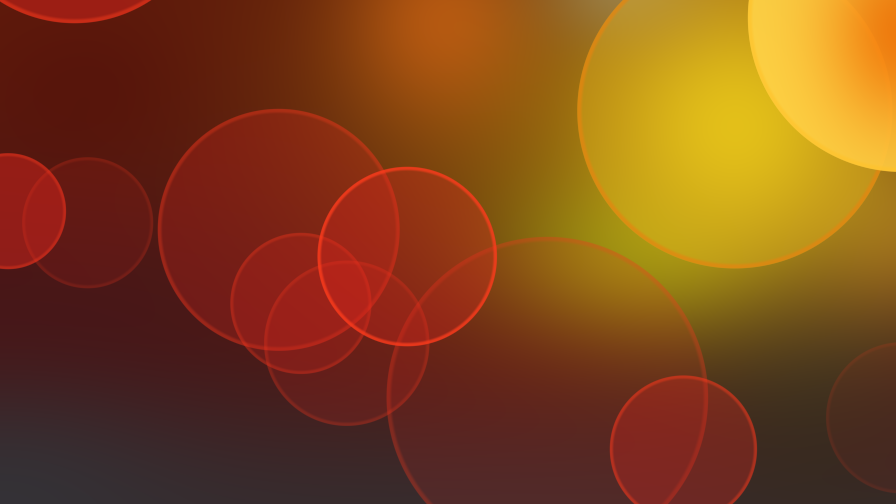
Write a Shadertoy shader that draws this background.

```glsl
// Warm bokeh: translucent discs with bright rims over a blurred colour field.
// The field is a vertical gradient tinted by soft elliptical glows;
// the discs are distance functions blended on top, in units of canvas height.

const int DISC_COUNT = 10;

// Each red disc: centre x, centre y, radius, fill opacity.
const vec4 DISCS[DISC_COUNT] = vec4[DISC_COUNT](
    vec4(0.148, 1.229, 0.275, 0.50),
    vec4(0.016, 0.581, 0.115, 0.48),
    vec4(0.174, 0.558, 0.130, 0.13),
    vec4(0.553, 0.544, 0.240, 0.27),
    vec4(1.086, 0.211, 0.319, 0.15),
    vec4(0.597, 0.398, 0.140, 0.23),
    vec4(0.688, 0.319, 0.164, 0.18),
    vec4(0.808, 0.491, 0.178, 0.34),
    vec4(1.356, 0.109, 0.146, 0.32),
    vec4(1.789, 0.171, 0.150, 0.08)
);
const float RIM_OPACITY[DISC_COUNT] = float[DISC_COUNT](
    0.45, 0.35, 0.14, 0.30, 0.24, 0.26, 0.20, 0.75, 0.42, 0.09
);

const vec3 RED_FILL = vec3(0.86, 0.14, 0.11);
const vec3 RED_RIM = vec3(1.00, 0.24, 0.11);

// Gaussian falloff with a separate radius on each axis.
float softSpot(vec2 p, vec2 centre, vec2 radius) {
    vec2 q = (p - centre) / radius;
    return exp(-dot(q, q));
}

vec3 addGlow(vec3 base, vec2 p, vec2 centre, vec2 radius, vec3 tint, float opacity) {
    return mix(base, tint, opacity * softSpot(p, centre, radius));
}

// Coverage of a disc (x) and of the rim just inside its edge (y).
vec2 discMask(vec2 p, vec2 centre, float radius, float pixel) {
    float d = length(p - centre) - radius;
    float rimWidth = 0.005 + 0.018 * radius;
    float inside = 1.0 - smoothstep(-pixel, pixel, d);
    float rim = inside * smoothstep(-rimWidth - pixel, -0.4 * rimWidth, d);
    return vec2(inside, rim);
}

vec3 addDisc(vec3 base, vec2 mask, vec3 fill, float fillOpacity, vec3 rim, float rimOpacity) {
    base = mix(base, fill, fillOpacity * mask.x);
    return mix(base, rim, rimOpacity * mask.y);
}

vec3 colourField(vec2 p) {
    vec3 charcoal = vec3(0.21, 0.17, 0.18);
    vec3 maroon = vec3(0.28, 0.085, 0.09);
    vec3 rust = vec3(0.37, 0.10, 0.045);
    vec3 c = mix(charcoal, maroon, smoothstep(-0.05, 0.36, p.y));
    c = mix(c, rust, smoothstep(0.35, 0.95, p.y));

    // Dark areas
    c = addGlow(c, p, vec2(0.0, 0.0), vec2(0.35, 0.22), vec3(0.20, 0.20, 0.22), 0.8);
    c = addGlow(c, p, vec2(0.2, 0.82), vec2(0.22, 0.16), vec3(0.33, 0.07, 0.04), 0.8);
    c = addGlow(c, p, vec2(1.64, 0.2), vec2(0.35, 0.28), vec3(0.21, 0.16, 0.12), 0.95);

    // Brown and orange haze
    c = addGlow(c, p, vec2(1.02, 0.78), vec2(0.44, 0.40), vec3(0.48, 0.28, 0.04), 0.95);
    c = addGlow(c, p, vec2(0.88, 0.96), vec2(0.19, 0.20), vec3(0.75, 0.36, 0.07), 0.85);

    // Green and yellow light
    c = addGlow(c, p, vec2(1.25, 0.50), vec2(0.27, 0.17), vec3(0.56, 0.54, 0.06), 0.85);
    c = addGlow(c, p, vec2(1.80, 0.55), vec2(0.22, 0.20), vec3(0.62, 0.42, 0.12), 0.85);
    c = addGlow(c, p, vec2(1.46, 0.75), vec2(0.31, 0.31), vec3(0.88, 0.78, 0.09), 0.95);
    return addGlow(c, p, vec2(1.24, 1.03), vec2(0.16, 0.11), vec3(0.62, 0.53, 0.32), 0.8);
}

void mainImage(out vec4 fragColor, in vec2 fragCoord) {
    vec2 p = fragCoord / iResolution.y;
    float pixel = 0.75 / iResolution.y;
    vec3 colour = colourField(p);

    // Large golden disc
    vec2 gold = discMask(p, vec2(1.458, 0.780), 0.3125, pixel);
    colour = addDisc(colour, gold, vec3(0.95, 0.75, 0.12), 0.35, vec3(0.90, 0.52, 0.06), 0.7);

    // Bright corner disc, deepening to orange at its centre
    vec2 sunCentre = vec2(1.79, 0.965);
    vec2 sun = discMask(p, sunCentre, 0.306, pixel);
    vec3 sunFill = addGlow(vec3(1.0, 0.83, 0.28), p, sunCentre - vec2(0.0, 0.03),
                           vec2(0.15, 0.19), vec3(0.97, 0.48, 0.04), 0.95);
    colour = addDisc(colour, sun, sunFill, 0.92, vec3(1.0, 0.76, 0.16), 0.6);

    // Translucent red discs
    for (int i = 0; i < DISC_COUNT; i++) {
        vec4 disc = DISCS[i];
        vec2 mask = discMask(p, disc.xy, disc.z, pixel);
        colour = addDisc(colour, mask, RED_FILL, disc.w, RED_RIM, RIM_OPACITY[i]);
    }

    fragColor = vec4(colour, 1.0);
}
```
